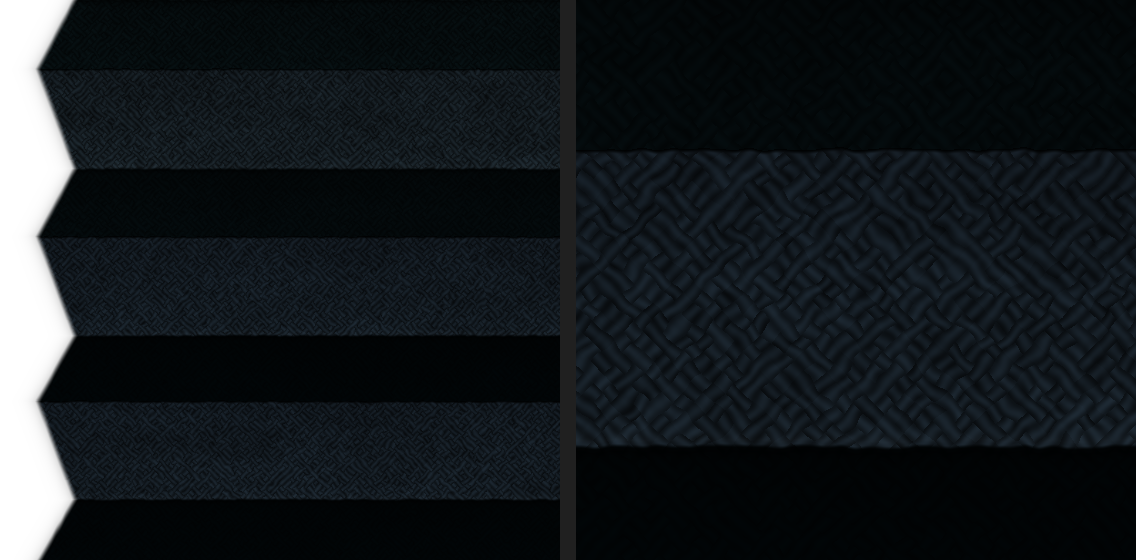
Left: the whole. Right: its middle third, enlarged.
A Shadertoy shader for this texture:

```glsl
// Side edge of a dark pleated fabric blind with a fine diagonal weave, on white.

const vec3 BACKDROP   = vec3(1.0);
const vec3 LIT_CLOTH  = vec3(0.073, 0.100, 0.112);
const vec3 DARK_CLOTH = vec3(0.004, 0.017, 0.022);
const vec3 TOP_CLOTH  = vec3(0.018, 0.043, 0.049);  // upper shaded pleat
const vec3 BLUE_TINT  = vec3(-0.006, -0.006, 0.006);

const float PLEAT_BASE   = -0.005;  // height of the lowest outer fold
const float PLEAT_PITCH  = 0.2865;
const float PLEAT_GROWTH = 0.0025;  // pleats widen slightly upward
const float SHADE_SHARE  = 0.393;   // shaded part of a pleat
const float SHADE_GROWTH = 0.006;
const float OUTER_EDGE   = 0.068;
const float INNER_EDGE   = 0.134;
const float EDGE_BLUR    = 0.006;
const float SHADOW_WIDTH = 0.009;
const float SHADOW_DEPTH = 0.22;
const float CREASE_WIDTH = 0.0035;
const float THREAD_CELL  = 0.0085;
const float WEAVE_DEPTH  = 0.75;

float hash(vec2 p) {
    vec3 q = fract(vec3(p.xyx) * 0.1031);
    q += dot(q, q.yzx + 33.33);
    return fract((q.x + q.y) * q.z);
}

float noise(vec2 p) {
    vec2 i = floor(p), f = fract(p);
    f = f * f * (3.0 - 2.0 * f);
    return mix(mix(hash(i), hash(i + vec2(1, 0)), f.x),
               mix(hash(i + vec2(0, 1)), hash(i + vec2(1, 1)), f.x), f.y);
}

// Short diagonal threads turning at random, centred on zero
float weave(vec2 p) {
    p += 0.004 * (vec2(noise(p * 90.0), noise(p * 90.0 + 37.0)) - 0.5);
    vec2 q = mat2(0.7071, 0.7071, -0.7071, 0.7071) * p / THREAD_CELL + 200.0;
    vec2 cell = floor(q), f = fract(q);
    float across = hash(cell) < 0.5 ? f.x : f.y;
    float thread = -cos(6.2832 * across) * 0.42;
    float wear = hash(cell + 71.0) - 0.5 + noise(p * 210.0) - 0.5;
    return thread + 0.4 * wear;
}

// Pleat coordinate: the whole part counts pleats from the bottom
float pleatAt(float y) {
    float root = PLEAT_PITCH * PLEAT_PITCH + 4.0 * PLEAT_GROWTH * (y - PLEAT_BASE);
    return (sqrt(root) - PLEAT_PITCH) / (2.0 * PLEAT_GROWTH);
}

void mainImage(out vec4 fragColor, in vec2 fragCoord) {
    vec2 uv = fragCoord / iResolution.xy;
    float aa = 1.0 / iResolution.y + 0.0008;

    // Pleat layout, with folds slightly ragged from the threads
    float ragged = 0.0022 * (noise(vec2(uv.x * 110.0, floor(uv.y * 7.0))) - 0.5);
    float pleat = pleatAt(uv.y + ragged);
    float row = floor(pleat), along = fract(pleat);
    float share = SHADE_SHARE + SHADE_GROWTH * row;
    float pitch = PLEAT_PITCH + PLEAT_GROWTH * (2.0 * row + 1.0);
    float fromInner = (along - share) * pitch;
    float fromOuter = min(along, 1.0 - along) * pitch;

    // Lit face above each inner fold, shaded face below it
    float lit = smoothstep(-aa, aa, fromInner) * smoothstep(0.0, 2.0 * aa, (1.0 - along) * pitch);
    float upper = smoothstep(1.0, 3.0, row);
    float face = clamp((along - share) / (1.0 - share), 0.0, 1.0);
    vec3 litColor = LIT_CLOTH * (1.08 - 0.18 * face);
    litColor += BLUE_TINT * (1.0 - upper);
    vec3 shadeColor = mix(DARK_CLOTH, TOP_CLOTH, upper);
    shadeColor *= 1.1 - 0.25 * along / share;
    vec3 cloth = mix(shadeColor, litColor, lit);

    // Weave and broad unevenness
    float depth = WEAVE_DEPTH * mix(0.6 + 0.3 * upper, 1.0, lit);
    cloth *= 1.0 + depth * weave(uv);
    cloth *= 0.9 + 0.2 * noise(uv * vec2(9.0, 24.0));

    // Creases: worn thread ends on the lit side, a dark line under them
    float dots = 0.4 + 0.6 * noise(vec2(uv.x * 150.0, row * 5.0));
    float glint = exp(-abs(fromInner - CREASE_WIDTH) / CREASE_WIDTH);
    glint += 0.7 * exp(-fromOuter / CREASE_WIDTH);
    cloth += 0.022 * glint * dots * lit;
    cloth *= 1.0 - 0.5 * exp(-abs(fromInner + CREASE_WIDTH) / CREASE_WIDTH) * (1.0 - lit);

    // Zigzag side edge with a soft shadow on the backdrop
    float outline = along < share ? along / share : (1.0 - along) / (1.0 - share);
    float inside = (uv.x - mix(OUTER_EDGE, INNER_EDGE, outline)) * 0.9;
    float shadow = SHADOW_DEPTH * exp(-max(-inside, 0.0) / SHADOW_WIDTH);
    vec3 color = mix(BACKDROP * (1.0 - shadow), cloth, smoothstep(-EDGE_BLUR, EDGE_BLUR, inside));

    fragColor = vec4(clamp(color, 0.0, 1.0), 1.0);
}
```
